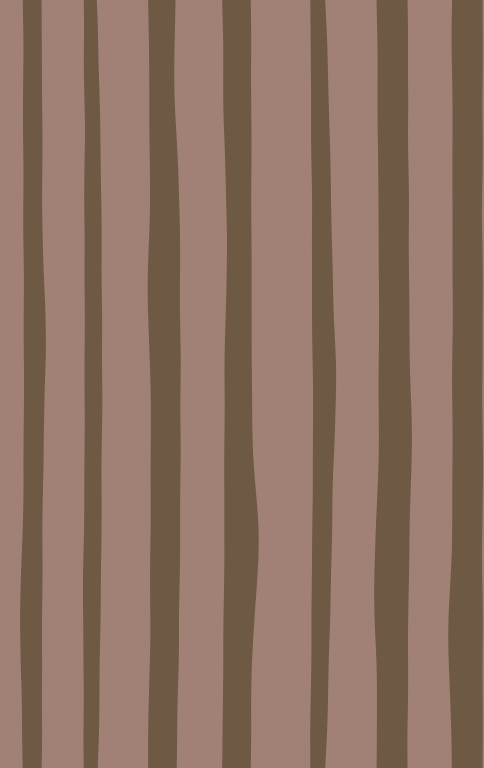
This pattern is drawn by a Shadertoy shader. Its source:

```glsl
// Seven uneven, hand-cut brown stripes running down a dusty rose ground.
// Each stripe is the span between two edges; an edge is a straight line
// with one soft bulge, a bow towards its ends and a trace of gradient noise.

float hashSlope(float n) {
    return fract(sin(n * 127.1) * 437.58) * 2.0 - 1.0;
}

// One-dimensional gradient noise, about -0.5 to 0.5
float gradientNoise(float x) {
    float cell = floor(x), f = x - cell;
    float fade = f * f * f * (f * (f * 6.0 - 15.0) + 10.0);
    return mix(hashSlope(cell) * f, hashSlope(cell + 1.0) * (f - 1.0), fade);
}

// Horizontal place of an edge at height y
// edge: base x, bulge height, bulge amount, bow at the ends
float edgeX(vec4 edge, float y, float seed) {
    float fromBulge = (y - edge.y) / 0.1;
    float fromMiddle = 2.0 * y - 1.0;
    return edge.x + edge.z * exp(-fromBulge * fromBulge)
         + edge.w * fromMiddle * fromMiddle
         + 0.003 * gradientNoise(y * 9.0 + seed * 31.0);
}

void mainImage(out vec4 fragColor, in vec2 fragCoord) {
    vec2 uv = fragCoord / iResolution.xy;

    vec4 leftEdges[7] = vec4[7](
        vec4(0.049, 0.19, -0.007, -0.002), vec4(0.175, 0.22, -0.003, -0.002),
        vec4(0.312, 0.62, -0.006, -0.006), vec4(0.464, 0.70, 0.006, -0.005),
        vec4(0.645, 0.41, 0.002, -0.004), vec4(0.783, 0.25, -0.009, -0.005),
        vec4(0.935, 0.17, -0.008, -0.001));
    vec4 rightEdges[7] = vec4[7](
        vec4(0.088, 0.54, 0.007, -0.002), vec4(0.211, 1.00, -0.002, -0.009),
        vec4(0.373, 0.89, -0.008, -0.008), vec4(0.520, 0.29, 0.015, -0.002),
        vec4(0.688, 0.50, 0.006, -0.016), vec4(0.845, 0.43, 0.006, -0.003),
        vec4(0.997, 0.50, 0.0, 0.0));

    // Coverage of all stripes, smoothed over one pixel
    float stripes = 0.0;
    for (int i = 0; i < 7; i++) {
        float seed = float(i) * 2.0;
        float inside = min(uv.x - edgeX(leftEdges[i], uv.y, seed),
                           edgeX(rightEdges[i], uv.y, seed + 1.0) - uv.x);
        stripes = max(stripes, clamp(0.5 + inside * iResolution.x, 0.0, 1.0));
    }

    vec3 rose = vec3(0.63, 0.505, 0.46);
    vec3 brown = vec3(0.43, 0.35, 0.27);
    fragColor = vec4(mix(rose, brown, stripes), 1.0);
}
```
